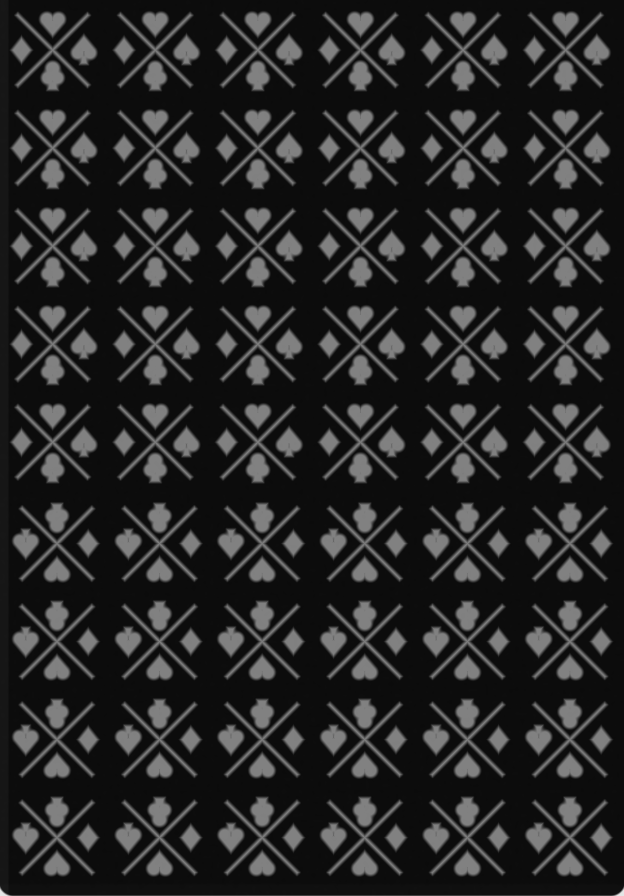
Write a WebGL 2 fragment shader that draws this pattern.

```glsl
#version 300 es
precision highp float;

uniform vec2 u_resolution;
out vec4 fragColor;

vec2 gradientAt(vec2 cell) {
  float a = 6.2832 * fract(sin(dot(cell, vec2(127.1, 311.7))) * 4375.85);
  return vec2(cos(a), sin(a));
}

float gradientNoise(vec2 p) {
  vec2 i = floor(p), f = p - i;
  vec2 u = f * f * (3.0 - 2.0 * f);
  vec2 e = vec2(1, 0);
  float low = mix(dot(gradientAt(i), f), dot(gradientAt(i + e), f - e), u.x);
  float high = mix(dot(gradientAt(i + e.yx), f - e.yx), dot(gradientAt(i + 1.0), f - 1.0), u.x);
  return mix(low, high, u.y);
}

float box(vec2 p, vec2 halfSize) {
  vec2 d = abs(p) - halfSize;
  return length(max(d, 0.0)) + min(max(d.x, d.y), 0.0);
}

// Union with filled-in creases
float blend(float a, float b) {
  float h = max(0.08 - abs(a - b), 0.0);
  return min(a, b) - h * h / 0.32;
}

// Two round lobes joined by tangents to a tip below
float heart(vec2 p, vec2 lobe, float radius, float tipY) {
  p.x = abs(p.x);
  vec2 tip = vec2(0, tipY), axis = lobe - tip;
  float angle = atan(axis.x, axis.y) + asin(radius / length(axis));
  vec2 normal = vec2(cos(angle), -sin(angle));
  vec2 along = vec2(sin(angle), cos(angle));
  float wedge = max(dot(p - tip, normal), max(dot(p - lobe, along), p.y - lobe.y));
  return min(length(p - lobe) - radius, wedge);
}

// Short stem with a slightly wider foot
float stem(vec2 p, float halfWidth) {
  return box(p + vec2(0, 0.26), vec2(halfWidth - 0.15 * (p.y + 0.26), 0.12));
}

float spade(vec2 p) {
  float leaf = heart(vec2(p.x, -p.y), vec2(0.155, 0.08), 0.175, -0.38);
  return blend(leaf, stem(p, 0.085));
}

float club(vec2 p) {
  float top = length(p - vec2(0, 0.18)) - 0.19;
  float sides = length(vec2(abs(p.x) - 0.12, p.y + 0.06)) - 0.175;
  return blend(blend(top, sides), stem(p, 0.12));
}

float diamond(vec2 p) {
  p = abs(p);
  return (p.x / 0.265 + p.y / 0.335 - 1.0) * 0.208;
}

// Diagonal cross with one suit in each quarter
float motif(vec2 p) {
  vec2 r = vec2(p.x + p.y, p.y - p.x) * 0.7071;
  float cross = min(box(r, vec2(1.32, 0.043)), box(r, vec2(0.043, 1.32)));
  float suits = min(heart(p - vec2(0, 0.7), vec2(0.15, 0.1), 0.18, -0.35),
                    club(p + vec2(0, 0.66)));
  suits = min(suits, min(spade(p - vec2(0.81, 0.01)), diamond(p + vec2(0.81, 0))));
  return min(cross, suits);
}

void main() {
  vec2 p = gl_FragCoord.xy / u_resolution.y;
  float width = u_resolution.x / u_resolution.y;

  // Five upright rows over four rows turned by half a circle
  bool upright = p.y > 0.449;
  vec2 first = upright ? vec2(0.0588, 0.5065) : vec2(0.0636, 0.0651);
  vec2 pitch = vec2(0.1145, 0.1094);
  vec2 id = clamp(round((p - first) / pitch), vec2(0), vec2(5, upright ? 4 : 3));
  vec2 local = (p - first - id * pitch) / 0.043;
  float ink = smoothstep(0.0026, -0.0024, motif(upright ? local : -local) * 0.043);

  // Dark ground with a paler rim at the left and foot
  vec3 color = vec3(0.047);
  color += 0.04 * smoothstep(0.011, 0.008, p.x);
  color += 0.012 * smoothstep(0.015, 0.011, p.y);
  color = mix(color, vec3(0.505), ink);
  color += 0.005 * gradientNoise(p * 150.0);

  // Rounded lower corners
  vec2 corner = vec2(abs(p.x - width * 0.5) - width * 0.5 + 0.015, 0.0165 - p.y);
  float panel = length(max(corner, 0.0)) - 0.015;
  color = mix(color, vec3(0.9), smoothstep(0.0, 0.003, panel));
  fragColor = vec4(color, 1);
}
```
